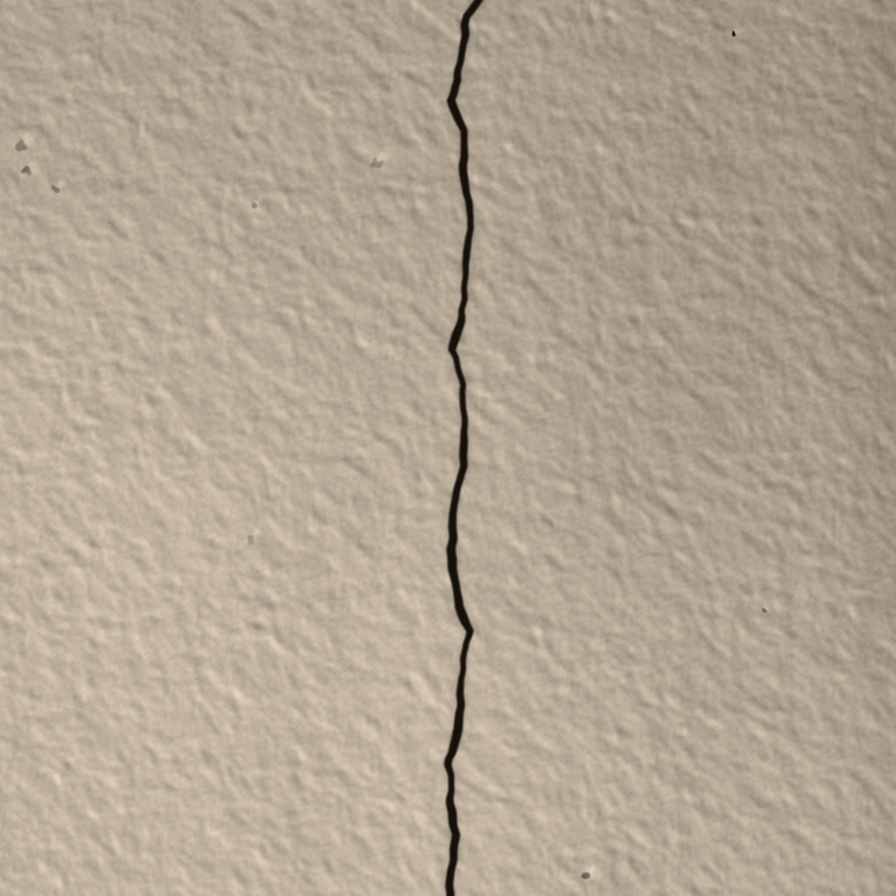
This texture is drawn by a Shadertoy shader. Its source:

```glsl
#define WALL_COLOR vec3(0.725, 0.672, 0.600)
#define CRACK_COLOR vec3(0.085, 0.060, 0.040)
#define CRACK_HALF_WIDTH 0.0043
#define RELIEF_STRENGTH 0.36
#define RELIEF_SCALE 62.0
#define LIGHT_STEP vec2(0.0022, 0.0026)
#define GRAIN_STRENGTH 0.045
#define MOTTLE_STRENGTH 0.05

const int CRACK_POINTS = 24;
const vec2 crackPath[CRACK_POINTS] = vec2[](
    vec2(0.535, 1.001), vec2(0.521, 0.982), vec2(0.516, 0.948), vec2(0.511, 0.911),
    vec2(0.503, 0.888), vec2(0.517, 0.854), vec2(0.518, 0.805), vec2(0.526, 0.746),
    vec2(0.521, 0.707), vec2(0.516, 0.648), vec2(0.505, 0.609), vec2(0.516, 0.570),
    vec2(0.520, 0.525), vec2(0.517, 0.479), vec2(0.505, 0.427), vec2(0.504, 0.365),
    vec2(0.512, 0.323), vec2(0.523, 0.296), vec2(0.517, 0.258), vec2(0.512, 0.186),
    vec2(0.501, 0.154), vec2(0.503, 0.102), vec2(0.508, 0.069), vec2(0.501, -0.001));

// Pits: centre, radius, depth
const int PIT_COUNT = 9;
const vec4 pits[PIT_COUNT] = vec4[](
    vec4(0.820, 0.961, 0.0050, 0.75), vec4(0.022, 0.838, 0.0080, 0.30),
    vec4(0.030, 0.808, 0.0070, 0.35), vec4(0.062, 0.790, 0.0060, 0.28),
    vec4(0.421, 0.820, 0.0080, 0.25), vec4(0.285, 0.772, 0.0055, 0.28),
    vec4(0.655, 0.024, 0.0060, 0.45), vec4(0.853, 0.318, 0.0045, 0.35),
    vec4(0.280, 0.398, 0.0060, 0.18));

float hash(vec2 p) {
    return fract(sin(dot(p, vec2(127.1, 311.7))) * 43758.5453);
}

float noise(vec2 p) {
    vec2 cell = floor(p), f = fract(p);
    f = f * f * (3.0 - 2.0 * f);
    return mix(mix(hash(cell), hash(cell + vec2(1, 0)), f.x),
               mix(hash(cell + vec2(0, 1)), hash(cell + vec2(1, 1)), f.x), f.y);
}

float fbm(vec2 p) {
    float sum = 0.0, amplitude = 0.5;
    for (int i = 0; i < 4; i++) {
        sum += amplitude * noise(p);
        p = mat2(1.6, 1.2, -1.2, 1.6) * p + 17.3;
        amplitude *= 0.5;
    }
    return sum;
}

// Plaster height, with ridges stretched along the falling diagonal
float plasterHeight(vec2 p) {
    vec2 q = vec2(0.62 * (p.x - p.y), 0.85 * (p.x + p.y));
    q += 0.012 * vec2(noise(p * 22.0), noise(p * 22.0 + 40.0));
    return fbm(q * RELIEF_SCALE);
}

float segmentDistance(vec2 p, vec2 a, vec2 b) {
    vec2 pa = p - a, ba = b - a;
    return length(pa - ba * clamp(dot(pa, ba) / dot(ba, ba), 0.0, 1.0));
}

float crackDistance(vec2 p) {
    p.x += 0.0035 * (noise(vec2(p.y * 75.0, 3.0)) - 0.5);
    float d = 1.0;
    for (int i = 0; i < CRACK_POINTS - 1; i++)
        d = min(d, segmentDistance(p, crackPath[i], crackPath[i + 1]));
    return d;
}

// Broad light: bright lower left, dim upper right
float wallLight(vec2 p) {
    float left = mix(1.05, 0.94, smoothstep(0.35, 1.05, p.y));
    float right = mix(0.98, 0.87, smoothstep(0.05, 0.75, p.y));
    float light = mix(left, right, smoothstep(0.1, 0.95, p.x));
    light += 0.03 * exp(-70.0 * (p.x - 0.5) * (p.x - 0.5));
    return light - 0.05 * smoothstep(0.9, 1.0, p.x);
}

// Dark hollow with a lit lip on its upper right
float pitShade(vec2 p) {
    float shade = 0.0;
    for (int i = 0; i < PIT_COUNT; i++) {
        vec2 d = p - pits[i].xy;
        d += 0.008 * (vec2(noise(p * 140.0), noise(p * 140.0 + 9.0)) - 0.5);
        float r = pits[i].z;
        shade -= pits[i].w * (1.0 - smoothstep(0.4 * r, r, length(d)));
        d -= vec2(0.8, 0.7) * r;
        shade += 0.16 * exp(-dot(d, d) / (r * r));
    }
    return shade;
}

void mainImage(out vec4 fragColor, in vec2 fragCoord) {
    vec2 p = fragCoord / iResolution.xy;
    float pixel = 1.0 / iResolution.y;

    // Lit plaster
    float relief = plasterHeight(p + LIGHT_STEP) - plasterHeight(p - LIGHT_STEP);
    float tone = wallLight(p) - RELIEF_STRENGTH * relief;
    tone += MOTTLE_STRENGTH * (fbm(p * 9.0) - 0.47);
    tone += GRAIN_STRENGTH * (noise(p * 260.0) - 0.5);
    tone += pitShade(p);
    vec3 color = WALL_COLOR * max(tone, 0.12);

    // Crack with a varying width and a soft rim
    float d = crackDistance(p);
    float halfWidth = CRACK_HALF_WIDTH * (0.72 + 0.5 * noise(vec2(p.y * 32.0, 8.0)));
    color *= 1.0 - 0.12 * exp(-max(d - halfWidth, 0.0) * 350.0);
    float edge = 0.001 + pixel;
    color = mix(CRACK_COLOR, color, smoothstep(halfWidth - edge, halfWidth + edge, d));

    fragColor = vec4(clamp(color, 0.0, 1.0), 1.0);
}
```
